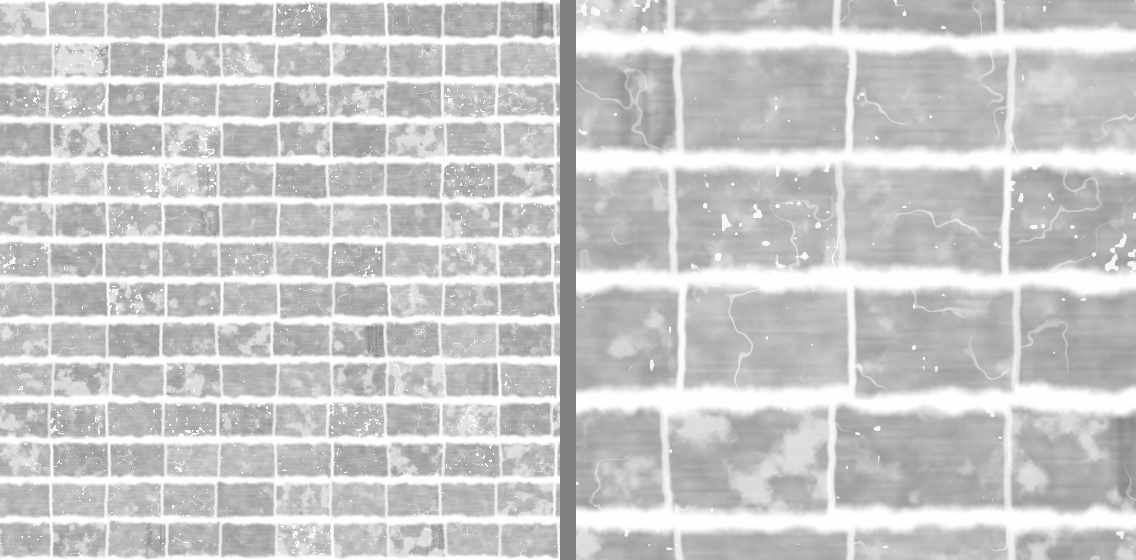
Left, the full canvas; right, a detail of the centre.
This texture is drawn by a WebGL 1 fragment shader. Its source:

```glsl
precision highp float;
uniform vec2 u_resolution;

#define COLS 10.0
#define ROWS 14.0
#define MORTAR 0.995
#define DARK_TONE 0.655
#define LIGHT_TONE 0.755
#define WORN_TONE 0.93
#define HALF_HEIGHT 0.463
#define EDGE_FADE 0.0065
#define JOINT_WIDTH 0.0009
#define JOINT_FADE 0.0028

float hash(vec2 p) {
  vec3 v = fract(vec3(p.xyx) * 0.1031);
  v += dot(v, v.yzx + 33.33);
  return fract((v.x + v.y) * v.z);
}

float noise(vec2 p) {
  vec2 i = floor(p);
  vec2 f = fract(p);
  f = f * f * (3.0 - 2.0 * f);
  float low = mix(hash(i), hash(i + vec2(1.0, 0.0)), f.x);
  float high = mix(hash(i + vec2(0.0, 1.0)), hash(i + 1.0), f.x);
  return mix(low, high, f.y);
}

float fbm(vec2 p) {
  float sum = 0.0;
  float amp = 0.533;
  for (int i = 0; i < 4; i++) {
    sum += amp * noise(p);
    p = p * 2.03 + 17.3;
    amp *= 0.5;
  }
  return sum;
}

// Independent random value of a brick or joint
float trait(vec2 id, float k) {
  return hash(id * 3.17 + k * 19.7 + 5.3);
}

// Surface tone of one brick, q in canvas units
float brickTone(vec2 q, vec2 id, float across) {
  float tone = mix(DARK_TONE, LIGHT_TONE, trait(id, 1.0));
  tone += 0.16 * (fbm(q * 75.0) - 0.5);
  tone += 0.05 * (noise(q * vec2(35.0, 420.0)) - 0.5);

  // Rare dark vertical streaks
  float streaked = step(0.94, trait(id, 2.0)) * smoothstep(0.6, 0.7, across);
  tone -= streaked * 0.13 * noise(q * vec2(280.0, 12.0));

  // Cloudy worn patches
  float wear = pow(trait(id, 3.0), 1.4);
  float limit = 0.66 - 0.26 * wear;
  float patches = smoothstep(limit, limit + 0.25, fbm(q * 58.0 + 31.0));
  tone = mix(tone, WORN_TONE, patches * (0.4 + 0.4 * wear));

  // Hairline cracks
  float ridge = abs(fbm(q * 24.0 + 71.0) - 0.5);
  float crack = 1.0 - smoothstep(0.003, 0.018, ridge);
  crack *= smoothstep(0.5, 0.75, noise(q * 26.0 + 47.0));
  tone += 0.13 * crack;

  // Flaked white chips
  float chipping = pow(trait(id, 4.0), 2.5) * noise(q * 32.0 + 13.0);
  float flakes = 0.62 * noise(q * 165.0) + 0.38 * noise(q * 370.0);
  float chipLimit = 0.86 - 0.36 * chipping;
  return mix(tone, MORTAR, 0.9 * smoothstep(chipLimit, chipLimit + 0.07, flakes));
}

void main() {
  vec2 grid = gl_FragCoord.xy / u_resolution * vec2(COLS, ROWS);
  vec2 pixel = 1.0 / u_resolution;
  float row = floor(grid.y);
  float y = fract(grid.y) - 0.5;

  // Alternate rows shift slightly
  float x = grid.x - mix(0.945, 0.88, mod(row, 2.0));

  // Nearest joint, with its own shift and lean
  float nearest = floor(x + 0.5);
  vec2 jointId = vec2(mod(nearest, COLS), row);
  float joint = nearest + 0.07 * (trait(jointId, 5.0) - 0.5);
  joint += 0.07 * y * (trait(jointId, 6.0) - 0.5);
  joint += 0.014 * (noise(vec2(y * 9.0 + 20.0, nearest + row * 13.0 + 40.0)) - 0.5);
  float column = nearest - step(x, joint);
  float jointDist = abs(x - joint) / COLS;

  // Brick identity and local position
  vec2 id = vec2(mod(column, COLS), row);
  float across = x - column;
  vec2 seed = vec2(trait(id, 7.0), trait(id, 8.0)) * 4.0 + 1.0;
  vec2 q = vec2(across / COLS, y / ROWS) + seed;

  // Ragged, tilted upper and lower edges
  float tilt = 0.07 * (trait(id, 9.0) - 0.5);
  float lean = y + tilt * (across - 0.5);
  float side = step(0.0, lean);
  float edge = HALF_HEIGHT + 0.035 * (trait(id, 10.0 + side) - 0.5);
  edge += 0.13 * (fbm(q * vec2(65.0, 45.0) + 9.0) - 0.5);
  float edgeDist = (edge - abs(lean)) / ROWS;
  float cover = smoothstep(0.0, EDGE_FADE + pixel.y, edgeDist);

  // Thin pale joint between neighbours
  float seam = 1.0 - smoothstep(JOINT_WIDTH, JOINT_FADE + pixel.x, jointDist);
  cover *= 1.0 - seam * (0.65 + 0.3 * trait(jointId, 12.0));

  float shade = mix(MORTAR, brickTone(q, id, across), cover);
  gl_FragColor = vec4(vec3(clamp(shade, 0.0, MORTAR)), 1.0);
}
```
